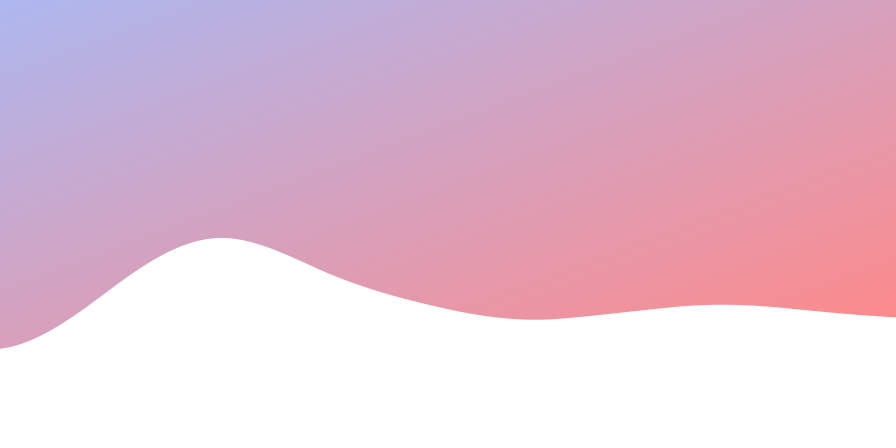
Write a WebGL 1 fragment shader that draws this background.

```glsl
precision highp float;

uniform vec2 u_resolution;

#define SKY_START vec3(0.68, 0.72, 0.94)
#define SKY_END vec3(1.0, 0.54, 0.54)
#define HILL_COLOR vec3(1.0)
#define SKY_DEPTH 0.75
#define SEGMENTS 8

// Cubic through two knots; each knot holds (height, slope per segment).
float hermite(vec2 a, vec2 b, float t) {
  float s = 1.0 - t;
  return s * s * ((1.0 + 2.0 * t) * a.x + t * a.y)
       + t * t * ((1.0 + 2.0 * s) * b.x - s * b.y);
}

// Height of the hill line at x, both in 0..1.
float hillHeight(float x) {
  vec2 knots[SEGMENTS + 1];
  knots[0] = vec2(0.2214, 0.030);
  knots[1] = vec2(0.3568, 0.1875);
  knots[2] = vec2(0.4688, -0.0075);
  knots[3] = vec2(0.3828, -0.100);
  knots[4] = vec2(0.3099, -0.055);
  knots[5] = vec2(0.2885, 0.021);
  knots[6] = vec2(0.3143, 0.025);
  knots[7] = vec2(0.3125, -0.025);
  knots[8] = vec2(0.2917, -0.0125);

  float position = x * float(SEGMENTS);
  float height = knots[0].x;
  for (int i = 0; i < SEGMENTS; i++) {
    float t = position - float(i);
    if (t >= 0.0) height = hermite(knots[i], knots[i + 1], min(t, 1.0));
  }
  return height;
}

void main() {
  vec2 uv = gl_FragCoord.xy / u_resolution;
  vec2 pixel = 1.0 / u_resolution;

  // Diagonal sky gradient from the top left corner
  float blend = 0.5 * (uv.x + (1.0 - uv.y) / SKY_DEPTH);
  vec3 color = mix(SKY_START, SKY_END, clamp(blend, 0.0, 1.0));

  // Hill with a one pixel edge measured across its slope
  float height = hillHeight(uv.x);
  float rise = (hillHeight(uv.x + pixel.x) - height) / pixel.y;
  float edge = (height - uv.y) / (pixel.y * sqrt(1.0 + rise * rise));
  color = mix(color, HILL_COLOR, clamp(edge + 0.5, 0.0, 1.0));

  gl_FragColor = vec4(color, 1.0);
}
```
